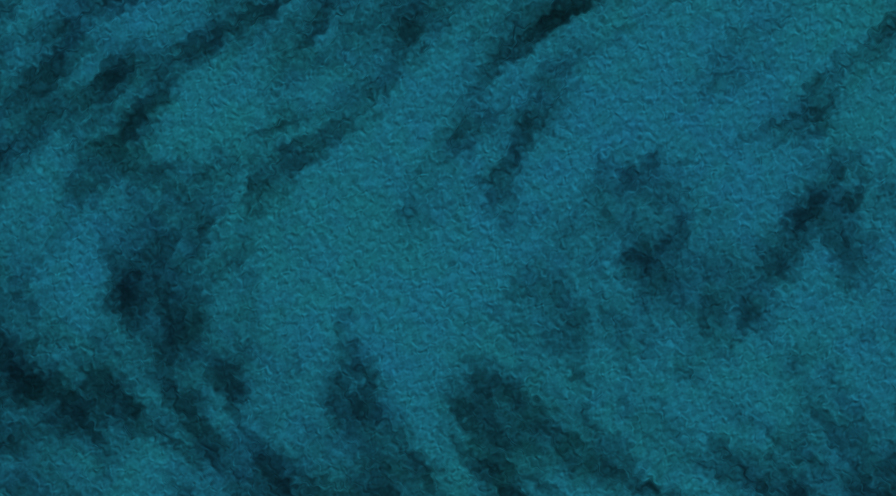
This texture is drawn by a Shadertoy shader. Its source:

```glsl
#define FLOW_BEND 1.1
#define FLOW_AXIS 0.43
#define BLOTCH_SCALE vec2(7.4, 5.0)
#define GLASS_SCALE 85.0
#define GLASS_SHIFT 0.026
#define GRAIN_SCALE 135.0
#define GRAIN_DEPTH 0.24
#define DARK_RANGE vec2(0.355, 0.90)
#define TEAL_LIGHT vec3(0.092, 0.376, 0.450)
#define TEAL_DARK vec3(0.022, 0.105, 0.135)
#define BLUE_SHIFT vec3(0.003, -0.010, 0.028)

// Turn that keeps the noise lattice off the canvas axes
const mat2 TILT = mat2(0.82, 0.57, -0.57, 0.82);

float hash(vec2 cell) {
    vec3 h = fract(vec3(cell.xyx) * 0.1031);
    h += dot(h, h.yzx + 33.33);
    return fract((h.x + h.y) * h.z);
}

float valueNoise(vec2 p) {
    vec2 cell = floor(p);
    vec2 f = fract(p);
    f = f * f * (3.0 - 2.0 * f);
    float low = mix(hash(cell), hash(cell + vec2(1, 0)), f.x);
    float high = mix(hash(cell + vec2(0, 1)), hash(cell + vec2(1, 1)), f.x);
    return mix(low, high, f.y);
}

vec2 noisePair(vec2 p) {
    return vec2(valueNoise(p), valueNoise(p + vec2(37.2, 91.7))) - 0.5;
}

float fbm(vec2 p) {
    float sum = 0.0, total = 0.0, weight = 1.0;
    for (int octave = 0; octave < 5; octave++) {
        sum += weight * valueNoise(p);
        total += weight;
        weight *= 0.64;
        p = p * 2.03 + vec2(17.3, 9.1);
    }
    return sum / total;
}

// Bends the plane so that vertical streaks follow open arcs
vec2 flowSpace(vec2 p) {
    float rise = p.y - FLOW_AXIS;
    return vec2(p.x - FLOW_BEND * rise * rise, p.y);
}

// Broad light pool at the right, deeper water at the lower left
float broadShade(vec2 p) {
    vec2 toPool = (p - vec2(1.4, 0.38)) * vec2(1.6, 3.2);
    vec2 toDeep = (p - vec2(0.4, 0.05)) * vec2(2.2, 3.5);
    return 0.05 * exp(-dot(toDeep, toDeep)) - 0.05 * exp(-dot(toPool, toPool));
}

void mainImage(out vec4 fragColor, in vec2 fragCoord) {
    vec2 p = fragCoord / iResolution.y;
    vec2 tilted = TILT * p;

    // Rippled glass breaks up the blotch edges
    vec2 glass = noisePair(tilted * GLASS_SCALE);
    vec2 drift = noisePair(p * 5.0 + 5.0);
    vec2 flow = flowSpace(p + GLASS_SHIFT * glass + 0.06 * drift);

    // Dark streaked blotches over slow swells
    float swell = valueNoise(flow * 2.6 + 23.0) - 0.5;
    float depth = fbm(flow * BLOTCH_SCALE + 41.0) + 0.2 * swell + broadShade(p);
    float dark = smoothstep(DARK_RANGE.x, DARK_RANGE.y, depth);

    // Fine relief lit from the upper left
    vec2 grainPoint = tilted * GRAIN_SCALE + 1.5 * glass;
    float relief = valueNoise(grainPoint) - valueNoise(grainPoint + vec2(0.2, -0.9));
    float speck = valueNoise(tilted * GRAIN_SCALE * 1.6 + 7.0) - 0.5;

    // Teal drifts between greener and bluer
    float hue = valueNoise(p * 4.0 + 60.0) + 0.8 * (valueNoise(tilted * 32.0) - 0.5);
    vec3 color = mix(TEAL_LIGHT, TEAL_DARK, dark);
    color += BLUE_SHIFT * (hue - 0.5) * (1.0 - 0.6 * dark);
    color *= 1.0 + GRAIN_DEPTH * (relief + 0.6 * speck);

    fragColor = vec4(color, 1.0);
}
```
